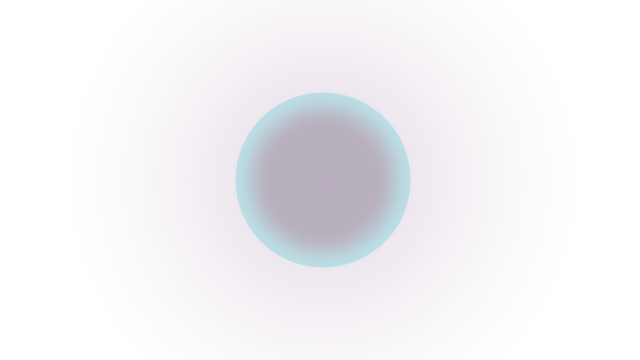
This background is drawn by a Shadertoy shader. Its source:

```glsl
// A soft mauve sphere with a pale cyan rim, resting in a wide lilac halo on white.
// Everything depends on the distance to one centre, measured in canvas heights:
// the halo fades outward with a power curve and the disc blends toward its rim.

vec3 haloColor(float dist) {
    float fade = 1.0 - clamp((dist - 0.243) / 0.5, 0.0, 1.0);
    return vec3(1.0) - vec3(0.068, 0.095, 0.065) * pow(fade, 1.5);
}

vec3 discColor(float dist) {
    float t = dist / 0.243;
    vec3 core = mix(vec3(0.725, 0.685, 0.75), vec3(0.725, 0.69, 0.74), smoothstep(0.0, 0.2, t));
    return mix(core, vec3(0.735, 0.875, 0.905), smoothstep(0.6, 1.03, t));
}

void mainImage(out vec4 fragColor, in vec2 fragCoord) {
    // Centre sits slightly right of the middle
    vec2 p = (fragCoord - 0.5 * iResolution.xy) / iResolution.y - vec2(0.0086, 0.0);
    float dist = length(p);

    // Antialiased disc over the halo
    float pixel = 1.0 / iResolution.y;
    float disc = 1.0 - smoothstep(-0.75 * pixel, 0.75 * pixel, dist - 0.243);
    fragColor = vec4(mix(haloColor(dist), discColor(dist), disc), 1.0);
}
```
